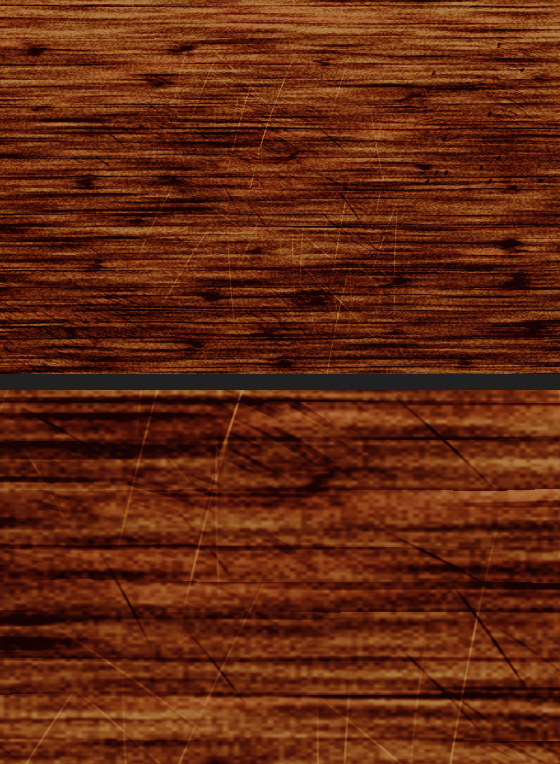
Top: the whole. Bottom: its middle third, enlarged.
Reproduce this texture procedurally as a Shadertoy shader.

```glsl
#define STRIPS 27.0
#define BROAD_STREAKS 1.15
#define FINE_STREAKS 1.9
#define GRAIN_CONTRAST 1.2
#define KNOT_DEPTH 1.9
#define KNOT_CHANCE 0.45
#define SEAM_DEPTH 1.7
#define LIGHT_SCRATCHES 54
#define DARK_SCRATCHES 36
#define NICKS 12
#define EXPOSURE 0.2

float hash(vec2 p) {
    vec3 q = fract(vec3(p.xyx) * 0.1031);
    q += dot(q, q.yzx + 33.33);
    return fract((q.x + q.y) * q.z);
}

vec2 hash2(vec2 p) {
    return vec2(hash(p), hash(p + 57.3));
}

float noise(vec2 p) {
    vec2 i = floor(p), f = fract(p);
    f = f * f * (3.0 - 2.0 * f);
    return mix(mix(hash(i), hash(i + vec2(1, 0)), f.x),
               mix(hash(i + vec2(0, 1)), hash(i + vec2(1, 1)), f.x), f.y);
}

mat2 rotation(float a) {
    return mat2(cos(a), -sin(a), sin(a), cos(a));
}

// Tone 0..1 to wood colour, from char to pale bamboo
vec3 woodColor(float tone) {
    const vec3 ramp[6] = vec3[6](
        vec3(0.09, 0.01, 0.01), vec3(0.24, 0.05, 0.02), vec3(0.36, 0.11, 0.04),
        vec3(0.48, 0.20, 0.06), vec3(0.58, 0.33, 0.13), vec3(0.68, 0.49, 0.27));
    const float stops[6] = float[6](0.05, 0.185, 0.39, 0.635, 0.84, 0.97);
    vec3 color = ramp[0];
    for (int i = 1; i < 6; i++)
        color = mix(color, ramp[i], clamp((tone - stops[i - 1]) / (stops[i] - stops[i - 1]), 0.0, 1.0));
    return color;
}

// Charred nodes, one at most per jittered cell
float knots(vec2 p) {
    vec2 size = vec2(0.3, 0.09), cell = floor(p / size);
    vec2 ragged = vec2(0.05 * (noise(vec2(p.x * 20.0, p.y * 140.0)) - 0.5),
                       0.02 * (noise(p * vec2(45.0, 60.0)) - 0.5));
    float sum = 0.0;
    for (int y = -1; y <= 1; y++)
    for (int x = -1; x <= 1; x++) {
        vec2 id = cell + vec2(x, y) + 40.0;
        if (hash(id + 7.7) > KNOT_CHANCE) continue;
        vec2 d = p - (id - 40.0 + 0.1 + 0.8 * hash2(id)) * size + ragged;
        float scale = mix(0.6, 1.2, hash(id + 3.1));
        vec2 core = d / (scale * vec2(0.024, 0.016));
        vec2 halo = d / (scale * vec2(0.06, 0.022));
        sum += exp(-dot(core, core)) + 0.25 * exp(-dot(halo, halo));
    }
    return sum;
}

// Tapered, slightly bent line through center c
float scratch(vec2 p, vec2 c, float angle, float halfLen, float width, float px) {
    vec2 q = rotation(angle) * (p - c);
    float along = q.x / halfLen;
    q.y += 0.03 * halfLen * along * along;
    float line = 1.0 - smoothstep(width * 0.5, width * 0.5 + max(px, 0.0015), abs(q.y));
    return line * (1.0 - smoothstep(0.4, 1.0, abs(along)));
}

void mainImage(out vec4 fragColor, in vec2 fragCoord) {
    float px = 1.0 / iResolution.y;
    vec2 p = fragCoord * px;
    float knot = knots(p);

    // Fibres bend gently, more so near knots
    vec2 g = p;
    g.y += 0.006 * (noise(p * vec2(3.0, 8.0)) - 0.5);
    g.y += 0.002 * (noise(p * vec2(14.0, 40.0)) - 0.5);
    g.y += 0.01 * min(knot, 1.0) * (noise(p * vec2(25.0, 30.0)) - 0.5);

    // Strips of uneven height with broken dark seams
    float s = g.y * STRIPS, row = floor(s);
    float edge = 0.2 + 0.6 * hash(vec2(row, 4.0));
    float strip = row + step(edge, fract(s));
    float seamDist = abs(fract(s) - edge) / STRIPS;
    float seam = (1.0 - smoothstep(0.0006, 0.0034, seamDist)) * hash(vec2(row, 9.0));
    seam *= 0.3 + 0.9 * noise(vec2(p.x * 7.0, row));

    // Lighting: bright upper band, dim lower edge
    float z = EXPOSURE + mix(-0.2, 0.65, smoothstep(0.55, 0.95, p.y));
    z -= 0.25 * (1.0 - smoothstep(0.0, 0.35, p.y));
    z += 0.3 * (hash(vec2(strip, 2.0)) - 0.5);

    // Streaks along the fibres, with thin broken dark lines
    float offset = strip * 3.7;
    z += BROAD_STREAKS * (noise(vec2(g.x * 5.0 + offset, g.y * 75.0)) - 0.5);
    z += FINE_STREAKS * (noise(vec2(g.x * 9.0 + offset, g.y * 165.0)) - 0.5);
    float lines = noise(vec2(g.x * 3.5 + offset, g.y * 140.0 + 31.0));
    z -= 1.3 * smoothstep(0.6, 0.88, lines);
    z -= SEAM_DEPTH * seam;

    // Stains, pores and worn hatching
    float stain = noise(p * vec2(4.0, 6.0) + 11.0);
    z += 0.25 * (0.5 - stain);
    z += GRAIN_CONTRAST * (noise(p * vec2(200.0, 310.0)) - 0.5);
    vec2 h = rotation(-0.75 + 0.5 * noise(p * 3.0)) * p;
    float worn = smoothstep(0.45, 0.8, stain) * smoothstep(0.3, 0.7, noise(p * 14.0));
    z -= 0.9 * worn * smoothstep(0.55, 0.85, noise(h * vec2(35.0, 230.0) + 90.0));
    z -= KNOT_DEPTH * knot * (0.3 + 1.1 * noise(g * vec2(30.0, 120.0)));

    // Dark cuts, mostly falling to the right on the left side
    for (int i = 0; i < DARK_SCRATCHES; i++) {
        vec2 id = vec2(i, 17.0), r = hash2(id), k = hash2(id + 200.0);
        vec2 c = vec2(0.1 + 0.9 * r.x, 0.3 + 0.6 * r.y);
        float wear = 0.2 + 1.3 * noise(p * 50.0 + float(i));
        z -= 1.3 * k.y * wear * scratch(p, c, mix(-1.25, -0.3, k.x), mix(0.02, 0.09, r.x * k.y), 0.001, px);
    }

    // Pale scratches, steep and diagonal around the middle
    for (int i = 0; i < LIGHT_SCRATCHES; i++) {
        vec2 id = vec2(i, 71.0), r = hash2(id), k = hash2(id + 300.0);
        vec2 c = vec2(0.4 + 0.7 * r.x, 0.1 + 0.7 * r.y);
        float angle = i % 3 == 0 ? mix(-1.05, -0.6, k.x) : mix(1.0, 1.75, k.x);
        float wear = 0.2 + 1.1 * noise(p * 40.0 + float(i));
        z += (0.4 + 0.6 * k.y) * wear * scratch(p, c, angle, mix(0.03, 0.2, k.y), 0.0006, px);
    }

    // Small oval nicks on the right
    for (int i = 0; i < NICKS; i++) {
        vec2 id = vec2(i, 133.0), r = hash2(id);
        vec2 d = rotation(0.4 + hash(id + 5.0)) * (p - vec2(1.1 + 0.38 * r.x, 0.5 + 0.38 * r.y));
        z -= 1.8 * (1.0 - smoothstep(0.4, 1.2, length(d / vec2(0.008, 0.005))));
    }

    // Logistic curve spreads the tones evenly over the ramp
    vec3 color = woodColor(1.0 / (1.0 + exp(-1.7 * z)));
    float redness = smoothstep(0.55, 0.85, noise(vec2(g.x * 3.0, g.y * 70.0) + 70.0));
    color *= mix(vec3(1.0), vec3(1.02, 0.9, 0.9), redness);
    fragColor = vec4(color, 1.0);
}
```
